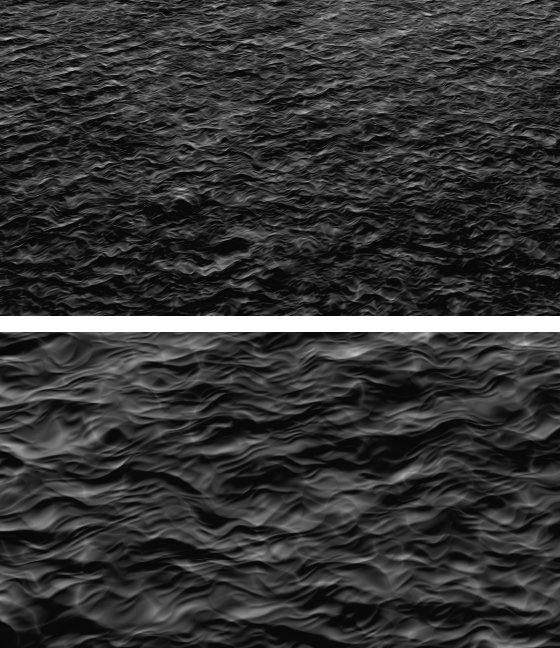
Top, the full canvas; bottom, a detail of the centre.
Give the GLSL for this texture, as a Shadertoy shader.

```glsl
#define HORIZON 2.5      // height of the vanishing line, in canvas heights
#define WAVE_FREQ vec2(6.5, 18.0)
#define WAVE_OCTAVES 5
#define WAVE_GROWTH 1.7
#define CONTRAST 0.074
#define FILAMENT 0.13
#define PATCHES 0.13
#define NEAR_LIGHT 0.105
#define FAR_LIGHT 0.235
#define BLACK_LEVEL 0.032

float hash(vec2 cell) {
    uvec2 k = uvec2(ivec2(cell)) * uvec2(1597u, 3821u);
    uint n = (k.x ^ (k.y << 7)) * 74729u + k.y;
    n = (n ^ (n >> 15)) * 48271u;
    n = (n ^ (n >> 13)) * 69621u;
    return float((n ^ (n >> 16)) & 65535u) / 65535.0;
}

float noise(vec2 p) {
    vec2 i = floor(p), f = fract(p);
    f = f * f * (3.0 - 2.0 * f);
    float low = mix(hash(i), hash(i + vec2(1, 0)), f.x);
    float high = mix(hash(i + vec2(0, 1)), hash(i + vec2(1, 1)), f.x);
    return mix(low, high, f.y);
}

float ridge(vec2 p) {
    return 1.0 - abs(2.0 * noise(p) - 1.0);
}

vec2 tilt(vec2 p, float slope) {
    return vec2(p.x, p.y - slope * p.x);
}

// Sharp-crested waves whose octaves cross at shallow angles
float waveHeight(vec2 p) {
    float height = 0.0, side = 1.0;
    vec2 freq = WAVE_FREQ;
    for (int i = 0; i < WAVE_OCTAVES; i++) {
        height += ridge(tilt(p, 0.08 + 0.2 * side) * freq + 17.3 * float(i)) / freq.y;
        freq *= WAVE_GROWTH;
        side = -side;
    }
    return height;
}

// Thin crinkled threads in two crossing directions
float crestThreads(vec2 p) {
    float rising = ridge(tilt(p, 0.32) * vec2(17.0, 46.0) + 91.0);
    float falling = ridge(tilt(p, -0.2) * vec2(27.0, 74.0) + 57.0);
    return pow(rising, 5.0) + pow(falling, 5.0) - 0.55;
}

float seaTone(vec2 uv) {
    // Foreshortened water plane, close to canvas units at mid height
    float depth = 2.0 / (HORIZON - uv.y);
    vec2 p = vec2(uv.x, 2.0) * depth;

    // Wrinkle the plane so that crests meander
    p.y += 0.016 * (noise(p * vec2(16.0, 22.0)) - 0.5);
    p.y += 0.009 * (noise(p * vec2(45.0, 60.0) + 5.0) - 0.5);

    // Back slopes reflect the sky, front slopes stay dark
    float stepUp = 0.0025;
    float slope = (waveHeight(p) - waveHeight(p + vec2(0, stepUp))) / stepUp;

    // Broad dark troughs
    float swell = noise(tilt(p, 0.24) * vec2(4.0, 12.0) + 43.0);

    float tone = mix(NEAR_LIGHT, FAR_LIGHT, uv.y);
    tone += 0.08 * exp(-8.0 * dot(uv - vec2(0.45, 1.05), uv - vec2(0.45, 1.05)));
    tone -= 0.03 * uv.x * uv.x;
    tone += CONTRAST * slope + FILAMENT * crestThreads(p) + PATCHES * (swell - 0.5);

    // Soft floor for the shadows
    float d = tone - BLACK_LEVEL;
    return BLACK_LEVEL + 0.5 * (d + sqrt(d * d + 0.0006));
}

void mainImage(out vec4 fragColor, in vec2 fragCoord) {
    // Average four samples per pixel
    float tone = 0.0;
    for (int i = 0; i < 4; i++) {
        vec2 offset = vec2(i & 1, i >> 1) * 0.5 - 0.25;
        vec2 uv = (fragCoord + offset - vec2(0.5 * iResolution.x, 0.0)) / iResolution.y;
        tone += 0.25 * seaTone(uv);
    }
    fragColor = vec4(vec3(clamp(tone, 0.0, 1.0)), 1.0);
}
```
